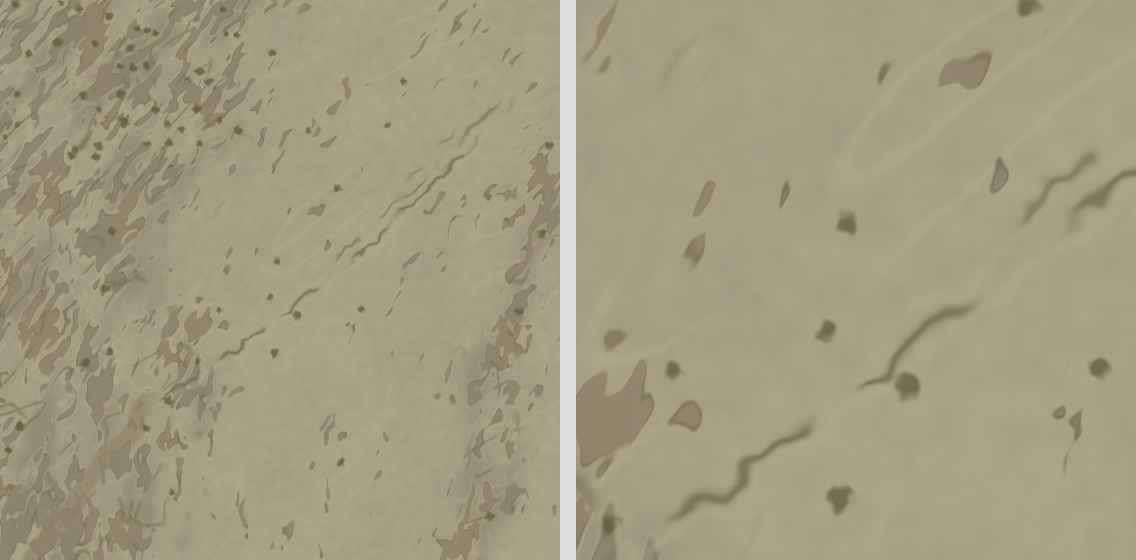
Left: the whole. Right: its middle third, enlarged.
Write a Shadertoy shader that draws this texture.

```glsl
// Weathered olive-beige stone: leaning mottled stains, dark pits, pale veins and a diagonal crack.

const vec3 PALE_STONE  = vec3(0.672, 0.642, 0.532);
const vec3 MID_STONE   = vec3(0.630, 0.602, 0.500);
const vec3 VEIN_LIGHT  = vec3(0.710, 0.675, 0.555);
const vec3 STAIN_GREY  = vec3(0.535, 0.507, 0.418);
const vec3 STAIN_BROWN = vec3(0.555, 0.510, 0.410);
const vec3 EDGE_DARK   = vec3(0.460, 0.430, 0.320);
const vec3 PIT_DARK    = vec3(0.345, 0.325, 0.190);

const vec2  STAIN_SCALE   = vec2(36.0, 15.0);
const float STAIN_SPARSE  = 0.49;   // stain threshold on clean stone
const float STAIN_DENSE   = 0.10;   // stain threshold in worn zones
const float PIT_CELLS     = 44.0;
const vec2  CRACK_START   = vec2(0.28, 0.285);
const float CRACK_LENGTH  = 0.62;   // measured along x
const float CRACK_SLOPE   = 0.83;
const float CRACK_BOW     = 0.038;

vec2 hash2(vec2 p) {
    vec3 h = fract(p.xyx * vec3(0.1031, 0.1030, 0.0973));
    h += dot(h, h.yzx + 33.33);
    return fract((h.xx + h.yz) * h.zy);
}

float gradientDot(vec2 cell, vec2 offset) {
    float angle = 6.2832 * hash2(cell).x;
    return dot(vec2(cos(angle), sin(angle)), offset);
}

float noise(vec2 p) {
    vec2 i = floor(p), f = p - i, e = vec2(0.0, 1.0);
    vec2 u = f * f * f * (f * (f * 6.0 - 15.0) + 10.0);
    float low  = mix(gradientDot(i, f), gradientDot(i + e.yx, f - e.yx), u.x);
    float high = mix(gradientDot(i + e.xy, f - e.xy), gradientDot(i + e.yy, f - e.yy), u.x);
    return 1.4 * mix(low, high, u.y);
}

float fbm(vec2 p) {
    float sum = 0.0, amp = 0.5;
    for (int k = 0; k < 4; k++) {
        sum += amp * noise(p);
        p = p * 2.03 + 17.3;
        amp *= 0.5;
    }
    return sum;
}

float bump(float x, float width) {
    return exp(-x * x / (width * width));
}

// Scattered ragged pits; chance is the share of cells that hold one.
float pits(vec2 p, float chance) {
    vec2 g = p * PIT_CELLS, cell = floor(g);
    float ragged = 0.16 * noise(p * 130.0), cover = 0.0;
    for (int y = -1; y <= 1; y++)
    for (int x = -1; x <= 1; x++) {
        vec2 c = cell + vec2(x, y), r = hash2(c + 71.0);
        float radius = mix(0.17, 0.36, r.y);
        float d = length(g - c - 0.15 - 0.7 * hash2(c + 9.0)) + ragged;
        cover = max(cover, step(r.x, chance) * smoothstep(radius + 0.14, radius - 0.14, d));
    }
    return cover;
}

// x: dark opening, y: pale lip. Broken strands beside one bowed line.
vec2 crack(vec2 p) {
    vec2 mask = vec2(0.0);
    float t = (p.x - CRACK_START.x) / CRACK_LENGTH;
    float line = CRACK_START.y + CRACK_SLOPE * (p.x - CRACK_START.x) - CRACK_BOW * sin(3.1416 * t);
    float jag = 0.011 * noise(p * 22.0) + 0.005 * noise(p * 60.0);
    for (int k = 0; k < 3; k++) {
        float s = float(k);
        float d = (p.y - line) * 0.77 + jag - 0.021 * s;
        float begin = 0.36 * min(s, 1.0);
        float span = smoothstep(begin - 0.01, begin + 0.03, t) * smoothstep(1.06, 0.94, t);
        float gap = smoothstep(-0.26 + 0.22 * s, 0.02 + 0.22 * s, noise(vec2(t * 11.0 + 5.0 * s, s + 0.4)));
        float width = 0.0030 + 0.0035 * max(0.0, noise(vec2(t * 9.0, 4.3 + s)));
        mask.x = max(mask.x, span * gap * bump(d, width) * (1.0 - 0.25 * s));
        mask.y = max(mask.y, span * bump(d + 0.008, 0.004) * (0.7 - 0.2 * s));
    }
    return mask;
}

void mainImage(out vec4 fragColor, in vec2 fragCoord) {
    vec2 p = fragCoord / iResolution.xy;
    float broad = fbm(p * 5.0 + 3.7);

    // Leaning grain: near upright below, more slanted above
    vec2 q = vec2(p.x - 0.10 * p.y - 0.30 * p.y * p.y, p.y);
    q += 0.010 * vec2(noise(p * 24.0), noise(p * 24.0 + 40.0));

    // Worn zones: the left side and a narrow band at the right
    float left = smoothstep(0.43, 0.20, p.x - 0.20 * smoothstep(0.5, 1.0, p.y) + 0.22 * broad);
    float bandX = p.x - 0.83 - 0.19 * p.y + 0.04 * noise(p * 7.0);
    float band = bump(bandX, 0.050) * smoothstep(0.95, 0.60, p.y);
    float worn = max(left, band);

    // Stone ground with soft clouds and fine grain
    float cloud = 0.40 + 0.9 * broad + 0.35 * noise(p * 48.0) - 0.20 * noise(p * 110.0);
    vec3 color = mix(PALE_STONE, MID_STONE, clamp(cloud + 0.55 * worn, 0.0, 1.3));
    float shade = smoothstep(0.0, 0.45, noise(q * vec2(13.0, 5.0) + 8.0));
    color = mix(color, STAIN_GREY, 0.55 * worn * shade);

    // Pale diagonal veins
    vec2 along = vec2(dot(p, vec2(0.78, 0.63)), dot(p, vec2(-0.63, 0.78)));
    float vein = bump(noise(along * vec2(3.5, 13.0) + 0.25 * broad), 0.045);
    color = mix(color, VEIN_LIGHT, 0.42 * vein * smoothstep(-0.15, 0.3, noise(p * 6.0 + 20.0)));

    // Stains with dark outlines and pale rims
    float field = 0.60 * noise(q * STAIN_SCALE) + 0.40 * noise(q * vec2(82.0, 44.0) + 11.0)
                + 0.40 * noise(p * 7.0 + 31.0);
    float level = field - mix(STAIN_SPARSE, STAIN_DENSE, worn);
    float stain = smoothstep(-0.03, 0.05, level);
    vec3 stainColor = mix(STAIN_GREY, STAIN_BROWN, smoothstep(-0.2, 0.3, noise(p * 9.0 + 50.0)));
    color = mix(color, VEIN_LIGHT, 0.40 * worn * bump(level + 0.11, 0.06));
    color = mix(color, stainColor, 0.85 * stain);
    float outline = bump(level - 0.04, 0.05) * smoothstep(-0.15, 0.35, noise(p * 30.0));
    color = mix(color, EDGE_DARK, 0.60 * outline);

    // Thin wandering fissures in the worn zones
    float fissure = bump(noise(q * vec2(15.0, 4.0) + 60.0), 0.035);
    float slanted = bump(noise(along * vec2(4.0, 12.0) + 90.0), 0.030);
    float broken = smoothstep(0.0, 0.25, noise(p * 17.0 + 5.0));
    color = mix(color, EDGE_DARK, 0.60 * worn * broken * max(fissure, slanted));

    // Brown seam running down from the crack, then the crack itself
    float seamD = (p.y - CRACK_START.y - 1.2 * (p.x - CRACK_START.x)) * 0.64 + 0.02 * noise(p * 14.0);
    float seam = smoothstep(0.022, 0.012, abs(seamD)) * smoothstep(0.29, 0.25, p.x);
    color = mix(color, STAIN_BROWN, 0.60 * seam);
    vec2 split = crack(p);
    color = mix(color, VEIN_LIGHT, 0.50 * split.y);
    color = mix(color, EDGE_DARK, 0.85 * split.x);

    // Pits gather at the upper left
    float chance = 0.008 + 0.15 * left * smoothstep(0.55, 0.95, p.y) + 0.02 * worn;
    color = mix(color, PIT_DARK, 0.68 * pits(p, chance));

    fragColor = vec4(color, 1.0);
}
```
